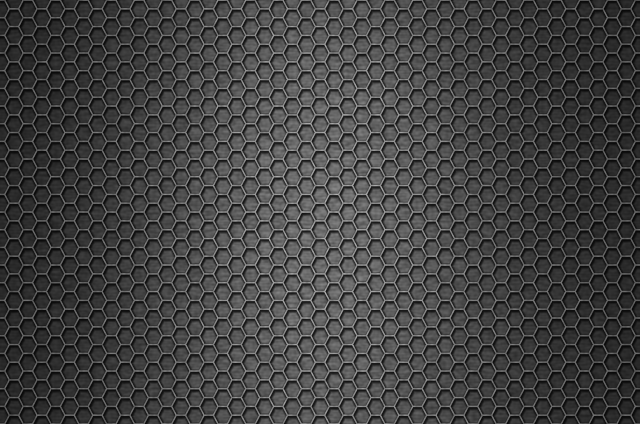
This pattern is drawn by a WebGL 2 fragment shader. Its source:

```glsl
#version 300 es
precision highp float;

#define COLUMNS 46.0
#define ROWS 24.0
#define WIRE_HALF_WIDTH 0.052
#define SHADOW_REACH 0.22
#define SHADOW_DEPTH 0.76
#define SHADOW_SHIFT vec2(0.045, -0.070)
#define GLOW_SPREAD vec2(0.44, 0.90)
#define BRUSH_SCALE vec2(36.0, 155.0)
#define BRUSH_STRENGTH 0.27
#define CELL_VARIATION 0.06

uniform vec2 u_resolution;
out vec4 fragColor;

const vec2 LATTICE = vec2(1.7320508, 1.0);
const vec3 PLATE_DARK = vec3(0.148);
const vec3 PLATE_LIGHT = vec3(0.435);
const vec3 WIRE_DARK = vec3(0.37);
const vec3 WIRE_LIGHT = vec3(0.61);

float hash(vec2 p) {
    vec3 h = fract(p.xyx * vec3(0.1031, 0.1030, 0.0973));
    h += dot(h, h.yzx + 33.33);
    return fract((h.x + h.y) * h.z);
}

float gradientDot(vec2 cell, vec2 offset) {
    float angle = 6.2831853 * hash(cell);
    return dot(vec2(cos(angle), sin(angle)), offset);
}

float gradientNoise(vec2 p) {
    vec2 i = floor(p), f = fract(p);
    vec2 u = f * f * f * (f * (f * 6.0 - 15.0) + 10.0);
    vec2 e = vec2(1.0, 0.0);
    float low = mix(gradientDot(i, f), gradientDot(i + e, f - e), u.x);
    float high = mix(gradientDot(i + e.yx, f - e.yx),
                     gradientDot(i + 1.0, f - 1.0), u.x);
    return mix(low, high, u.y);
}

// Offset from the centre of the nearest flat-topped hexagon
vec2 hexOffset(vec2 p) {
    vec2 a = mod(p, LATTICE) - 0.5 * LATTICE;
    vec2 b = mod(p + 0.5 * LATTICE, LATTICE) - 0.5 * LATTICE;
    return dot(a, a) < dot(b, b) ? a : b;
}

// Distance to the nearest cell border
float borderDistance(vec2 offset) {
    vec2 q = abs(offset);
    return 0.5 - max(q.y, dot(q, vec2(0.8660254, 0.5)));
}

void main() {
    vec2 centred = gl_FragCoord.xy / u_resolution - 0.5;
    vec2 p = centred * vec2(u_resolution.x / u_resolution.y, 1.0);
    vec2 grid = centred * vec2(COLUMNS * 0.5 * LATTICE.x, ROWS);
    float pixel = ROWS / u_resolution.y;

    // Tall soft light through the middle
    vec2 falloff = p / GLOW_SPREAD;
    float glow = exp(-dot(falloff, falloff));

    // Brushed plate with slight tone changes between cells
    vec2 offset = hexOffset(grid);
    vec2 cellId = floor((grid - offset) * 2.0 / LATTICE + 0.5);
    float brush = gradientNoise(p * BRUSH_SCALE)
                + 0.7 * gradientNoise(p * BRUSH_SCALE * vec2(3.1, 0.8) + 17.0);
    float tone = 1.0 + BRUSH_STRENGTH * brush
               + CELL_VARIATION * (hash(cellId + 200.0) - 0.5);
    vec3 color = mix(PLATE_DARK, PLATE_LIGHT, glow) * tone;

    // Shadow of the wire on the plate
    float shadowDistance = borderDistance(hexOffset(grid - SHADOW_SHIFT));
    float shadow = 1.0 - smoothstep(0.02, SHADOW_REACH, shadowDistance);
    color *= 1.0 - SHADOW_DEPTH * shadow;

    // Raised wire with a rounded, slightly rough profile
    float d = borderDistance(offset);
    float wire = 1.0 - smoothstep(WIRE_HALF_WIDTH - 0.5 * pixel,
                                  WIRE_HALF_WIDTH + 0.5 * pixel, d);
    float rounding = 1.0 - 0.25 * smoothstep(0.0, WIRE_HALF_WIDTH, d);
    vec3 wireColor = mix(WIRE_DARK, WIRE_LIGHT, glow) * rounding;
    wireColor *= 1.0 + 0.3 * gradientNoise(grid * 4.3);
    color = mix(color, wireColor, wire);

    fragColor = vec4(color, 1.0);
}
```
